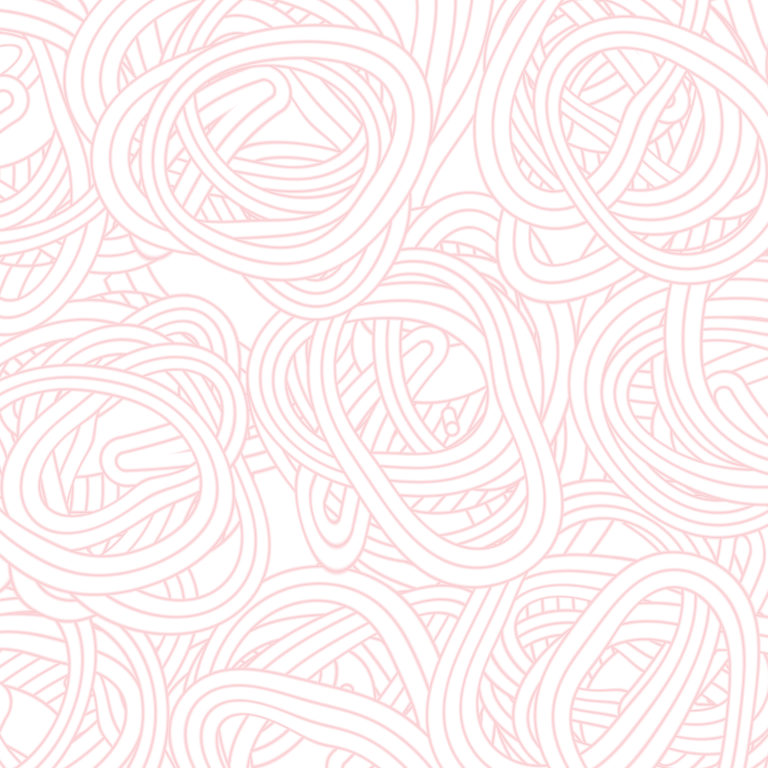
This pattern is drawn by a WebGL 2 fragment shader. Its source:

```glsl
#version 300 es
precision highp float;
// Tangled skeins of yarn: overlapping ribbons of cord in pink outline on white.
uniform vec2 u_resolution;
out vec4 fragColor;

float ink = 0.0;

float hash(vec2 p) {
    return fract(sin(dot(p, vec2(127.1, 311.7))) * 43758.5453);
}

// Random value number i of a grid cell
float rnd(vec2 cell, float i) {
    return hash(cell + i * vec2(0.37, 0.73) + 5.0);
}

vec2 turn(vec2 p, float a) {
    return mat2(cos(a), -sin(a), sin(a), cos(a)) * p;
}

float ellipse(vec2 p, vec2 r) {
    p += 1e-5;
    float k = length(p / r);
    return k * (k - 1.0) / length(p / (r * r));
}

// Distance to the nearest of many lines spaced by w
float lines(float d, float w) {
    return abs(fract(d / w + 0.5) - 0.5) * w;
}

// White shape with a soft outline and inner lines, hiding what lies below
void paint(float edge, float inner) {
    float t = edge < 0.0 ? min(-edge, inner) : edge;
    ink = max(smoothstep(0.0041, -0.0009, t), edge < 0.0 ? 0.0 : ink);
}

// Ribbon of n parallel cords of width w, cut off where cap > 0
void ribbon(float d, float n, float w, float cap) {
    float side = 0.5 * n * w;
    paint(max(abs(d) - side, cap), lines(d + side, w));
}

// Wavy bundle of strands in the gaps
void looseYarn(vec2 p, vec2 cell) {
    vec2 q = turn(p - vec2(0.2, 0.02), rnd(cell, 1.0) * 1.6 - 0.8);
    float phase = q.y * 16.0 + 6.3 * rnd(cell, 2.0);
    float d = (q.x - 0.025 * sin(phase)) / sqrt(1.0 + 0.16 * pow(cos(phase), 2.0));
    ribbon(d, 2.0 + floor(2.0 * rnd(cell, 3.0)), 0.027, abs(q.y) - 0.29);
}

// Long bent loop that hangs out of a skein
void loop(vec2 p, float angle, float reach) {
    vec2 q = turn(p, angle);
    q.x += 1.2 * q.y * q.y - 0.04;
    float h = clamp(q.y / reach, 0.0, 1.0);
    float d = length(q - vec2(0.0, h * reach)) - mix(0.012, 0.036, h);
    ribbon(d / sqrt(1.0 + 5.8 * q.y * q.y), 2.0, 0.02, -1.0);
}

// Short tube with a round open end
void cordEnd(vec2 p) {
    float tube = length(p - vec2(clamp(p.x, 0.0, 0.02), 0.0)) - 0.0085;
    paint(tube, abs(length(p - vec2(0.02, 0.0)) - 0.0085));
}

void skein(vec2 p, vec2 cell) {
    // Wound body: a crescent of curved strands around an open hollow
    vec2 q = turn(p, 6.3 * rnd(cell, 6.0));
    float hollow = ellipse(q - vec2(0.05, 0.01), vec2(0.09, 0.115));
    float strands = lines(length(q - vec2(0.08, 0.26)), 0.02);
    paint(ellipse(q, vec2(0.185, 0.165)), min(abs(hollow), hollow > 0.0 ? strands : 1.0));

    // Inner curl and cut ends showing in the hollow
    ribbon(ellipse(q - vec2(0.09, 0.02), vec2(0.04, 0.085)), 2.0, 0.019, -1.0);
    for (float i = 0.0; i < 2.0; i++) {
        float a = 6.3 * rnd(cell, 10.0 + i);
        cordEnd(turn(p, a) - vec2(0.05 + 0.13 * rnd(cell, 14.0 + i), 0.0));
    }

    // Bands thrown around the body, lowest first, with one loop among them
    for (float i = 0.0; i < 5.0; i++) {
        if (i == 2.0) loop(p, 6.3 * rnd(cell, 4.0), 0.2 + 0.06 * rnd(cell, 5.0));
        float s = 20.0 + 7.0 * i;
        vec2 shift = 0.13 * (vec2(rnd(cell, s), rnd(cell, s + 1.0)) - 0.5);
        q = turn(p - shift, 3.14 * rnd(cell, s + 2.0));
        vec2 radii = vec2(0.15 + 0.06 * rnd(cell, s + 3.0), 0.085 + 0.075 * rnd(cell, s + 4.0));
        float a = atan(q.y, q.x);
        float phase = 6.3 * rnd(cell, s + 5.0);
        float d = ellipse(q, radii) + 0.009 * sin(2.0 * a + phase) + 0.004 * sin(3.0 * a - phase);
        float cords = 2.0 + floor(1.6 * rnd(cell, s + 6.0));
        ribbon(d, cords, 0.0205 + 0.0045 * sin(a + phase), -1.0);
    }
}

void main() {
    vec2 uv = gl_FragCoord.xy / u_resolution.y;
    uv += 0.01 * sin(uv.yx * vec2(15.0, 13.0) + vec2(0.5, 2.0));

    // Loose yarn everywhere first, then the skeins on a staggered grid
    for (int pass = 0; pass < 2; pass++) {
        for (float y = -1.0; y < 4.0; y++) {
            for (float x = -1.0; x < 4.0; x++) {
                vec2 cell = vec2(x, y);
                vec2 jitter = 0.09 * (vec2(rnd(cell, 7.0), rnd(cell, 8.0)) - 0.5);
                vec2 p = uv - 0.41 * vec2(x + 0.5 * mod(y, 2.0), y + 0.15) - jitter;
                if (length(p) > 0.55) continue;
                if (pass == 0) looseYarn(p, cell);
                else skein(p, cell);
            }
        }
    }

    vec3 pink = vec3(0.98, 0.79, 0.805);
    fragColor = vec4(mix(vec3(1.0), pink, ink), 1.0);
}
```
